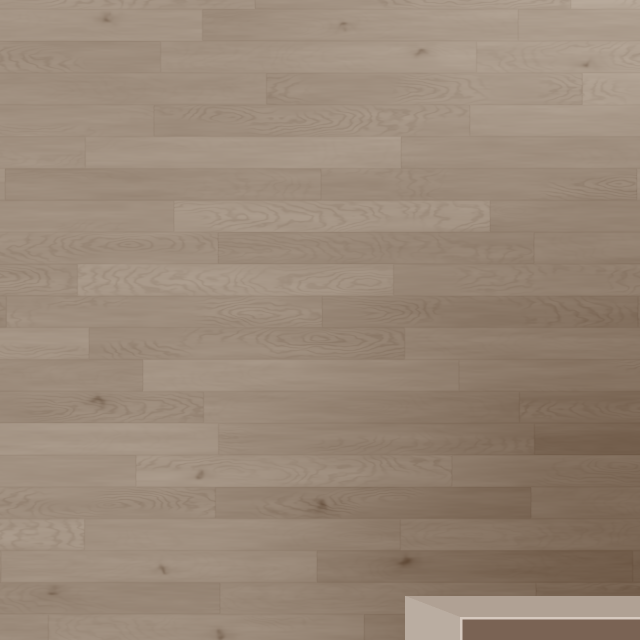
A WebGL 2 fragment shader for this texture:

```glsl
#version 300 es
precision highp float;
// Pale oak strip flooring: about twenty staggered rows of long boards with
// ring grain, fibres and knots, lit from the upper right and shaded below.
// Each board hashes its own tone and grain; a pale open frame covers a corner.

uniform vec2 u_resolution;
out vec4 fragColor;

const float ROWS = 20.1;         // board rows over the canvas height
const float ROW_SHIFT = 0.19;    // part of a row cut off at the lower edge
const float BOARD_LENGTH = 9.92; // in row heights
const vec3 DARK_OAK = vec3(0.47, 0.39, 0.32);
const vec3 PALE_OAK = vec3(0.67, 0.61, 0.55);

float hash(vec2 p) {
    vec3 q = fract(vec3(p.xyx) * 0.1031);
    q += dot(q, q.yzx + 33.33);
    return fract((q.x + q.y) * q.z);
}

float noise(vec2 p) {
    vec2 cell = floor(p);
    vec2 f = fract(p);
    f = f * f * (3.0 - 2.0 * f);
    float low = mix(hash(cell), hash(cell + vec2(1, 0)), f.x);
    float high = mix(hash(cell + vec2(0, 1)), hash(cell + vec2(1, 1)), f.x);
    return mix(low, high, f.y);
}

float fbm(vec2 p) {
    float sum = 0.0;
    float weight = 0.5;
    for (int i = 0; i < 4; i++) {
        sum += weight * noise(p);
        p = p * 2.03 + 17.3;
        weight *= 0.5;
    }
    return sum;
}

// Nested, wobbling ovals cut by the board edges into arched grain.
float ringGrain(vec2 p, vec2 id) {
    vec2 seed = id * 19.7;
    vec2 centre = vec2(BOARD_LENGTH * hash(id + 3.1), 0.4 * hash(id + 5.7) - 0.2);
    vec2 q = (p - centre) * vec2(0.2, 1.0);
    float warp = fbm(p * vec2(0.8, 2.2) + seed) - 0.47;
    float d = length(q) + 0.45 * warp;
    float line = pow(0.5 + 0.5 * sin(d * 62.0), 2.5);
    float patches = smoothstep(0.35, 0.65, noise(p * vec2(0.4, 1.3) + seed.yx));
    float edgeFade = 1.0 - smoothstep(0.25, 0.5, abs(p.y));
    return (line - 0.3) * patches * mix(0.35, 1.0, edgeFade);
}

// Fine fibres and broader streaks, both stretched along the board.
float fibres(vec2 p, vec2 id) {
    vec2 seed = id * 31.3;
    float fine = noise(p * vec2(1.8, 17.0) + seed) - 0.5;
    float streak = fbm(p * vec2(0.35, 3.5) + seed) - 0.47;
    return 0.07 * fine + 0.26 * streak;
}

// Soft dark knot with a ragged halo drawn out along the grain.
float knot(vec2 p, vec2 id) {
    vec2 centre = vec2(BOARD_LENGTH * (0.1 + 0.8 * hash(id + 8.3)), 0.5 * hash(id + 9.9) - 0.25);
    vec2 q = p - centre;
    q += 0.2 * (vec2(noise(p * 5.0 + id), noise(p * 5.0 - id)) - 0.5);
    float size = mix(0.5, 1.1, hash(id + 2.6));
    float core = exp(-dot(q * vec2(6.0, 9.0), q * vec2(6.0, 9.0)) / size);
    float halo = exp(-dot(q * vec2(1.6, 4.5), q * vec2(1.6, 4.5)) / size);
    return 0.45 * core + 0.16 * halo;
}

// Broad room light: 0 is the dark oak colour, 1 the pale one.
float roomLight(vec2 uv) {
    float glow = smoothstep(0.75, 0.0, distance(uv, vec2(1.0, 1.05)));
    float shadow = smoothstep(0.85, 0.05, distance(uv, vec2(1.08, 0.17)));
    float bottom = smoothstep(0.3, 0.0, uv.y);
    return 0.79 + 0.36 * glow - 0.78 * shadow - 0.12 * bottom;
}

vec3 flooring(vec2 uv) {
    vec2 p = uv * ROWS + vec2(0.0, ROW_SHIFT);
    float row = floor(p.y);
    float along = p.x + BOARD_LENGTH * (1.0 + hash(vec2(row, 4.2)));
    vec2 id = vec2(floor(along / BOARD_LENGTH), row);
    vec2 local = vec2(mod(along, BOARD_LENGTH), fract(p.y) - 0.5);

    float tone = roomLight(uv) + 0.24 * (hash(id + 0.7) - 0.5);
    tone += fibres(local, id);
    float figured = smoothstep(0.3, 0.7, hash(id + 6.4));
    tone -= mix(0.03, 0.19, figured) * ringGrain(local, id);
    float knotChance = mix(0.45, 0.12, smoothstep(0.25, 0.6, uv.y));
    tone -= step(hash(id + 1.9), knotChance) * knot(local, id);

    // Hairline seams between boards
    float endGap = min(local.x, BOARD_LENGTH - local.x);
    float gap = min(0.5 - abs(local.y), endGap);
    tone -= 0.11 * (1.0 - smoothstep(0.0, 0.045, gap));
    return mix(DARK_OAK, PALE_OAK, tone);
}

// Pale mitred frame with a bright inner rim and a brown recess.
vec3 addFrame(vec3 base, vec2 uv) {
    vec2 q = vec2(uv.x - 0.633, 0.069 - uv.y);
    vec2 inner = q - vec2(0.086, 0.033);
    bool topFace = q.y * 0.086 < q.x * 0.033;
    vec3 face = topFace ? vec3(0.69, 0.63, 0.58) : vec3(0.73, 0.68, 0.63);
    float depth = min(inner.x, inner.y);
    vec3 color = mix(face, vec3(0.84, 0.79, 0.75), step(0.0, depth));
    color = mix(color, vec3(0.48, 0.39, 0.33), step(0.004, depth));
    return mix(base, color, step(0.0, min(q.x, q.y)));
}

void main() {
    // Four samples per pixel smooth every edge
    vec3 sum = vec3(0.0);
    for (int i = 0; i < 4; i++) {
        vec2 offset = vec2(i % 2, i / 2) * 0.5 - 0.25;
        vec2 uv = (gl_FragCoord.xy + offset) / u_resolution;
        sum += addFrame(flooring(uv), uv);
    }
    fragColor = vec4(sum / 4.0, 1.0);
}
```
